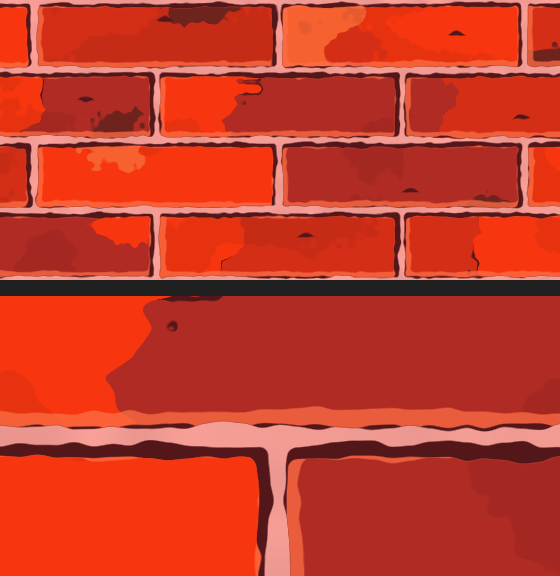
Top: the whole. Bottom: its middle third, enlarged.
Write a Shadertoy shader that draws this texture.

```glsl
// Painted red brick wall in running bond: pink mortar, lit top-left rims, dark lower-right edges.
#define ROWS 4.0            // courses down the canvas
#define BRICK_LENGTH 0.876  // joint to joint, in canvas heights
#define FIRST_JOINT 0.122   // first upright joint of the top course
#define MORTAR 0.011        // half width of a joint
#define RIM 0.019           // width of the lit edge
#define SHADE 0.015         // width of the dark edge
#define ROUGHNESS 0.018     // raggedness of the brick outlines
#define MORTAR_COLOR vec3(0.95, 0.61, 0.58)
#define RIM_COLOR vec3(0.99, 0.43, 0.27)
#define SHADE_COLOR vec3(0.33, 0.09, 0.10)

// Brick tones: brown, crimson, red, scarlet, orange
const vec3 PALETTE[5] = vec3[5](
    vec3(0.43, 0.14, 0.11), vec3(0.69, 0.17, 0.14), vec3(0.83, 0.18, 0.09),
    vec3(0.97, 0.21, 0.06), vec3(0.97, 0.38, 0.19));

// Per brick: tone left of the split, tone right of it, tone of the stain
const ivec3 TONES[14] = ivec3[14](
    ivec3(3, 3, 3), ivec3(2, 2, 0), ivec3(4, 3, 2), ivec3(2, 2, 0),
    ivec3(3, 1, 0), ivec3(3, 1, 1), ivec3(1, 2, 2),
    ivec3(2, 2, 2), ivec3(3, 3, 4), ivec3(1, 1, 0), ivec3(3, 3, 3),
    ivec3(1, 1, 3), ivec3(3, 2, 2), ivec3(2, 3, 3));

// Per brick: split position, then stain centre, as fractions of the brick
const vec3 LAYOUT[14] = vec3[14](
    vec3(0.5, 0.5, 0.5), vec3(0.5, 0.68, 0.94), vec3(0.30, 0.32, 0.3), vec3(0.5, 0.1, 0.15),
    vec3(0.52, 0.84, 0.2), vec3(0.34, 0.6, 0.5), vec3(0.19, 0.6, 0.5),
    vec3(0.5, 0.5, 0.5), vec3(0.5, 0.34, 0.88), vec3(0.5, 0.84, 0.1), vec3(0.5, 0.5, 0.5),
    vec3(0.5, 0.84, 0.8), vec3(0.31, 0.6, 0.5), vec3(0.31, 0.6, 0.5));

float hash(vec2 p) {
    vec3 q = fract(p.xyx * 0.1031);
    q += dot(q, q.yzx + 33.33);
    return fract((q.x + q.y) * q.z);
}

float noise(vec2 p) {
    vec2 i = floor(p), f = fract(p);
    f = f * f * (3.0 - 2.0 * f);
    return mix(mix(hash(i), hash(i + vec2(1, 0)), f.x),
               mix(hash(i + vec2(0, 1)), hash(i + vec2(1, 1)), f.x), f.y);
}

// Two octaves of noise centred on zero
float rough(vec2 p, float seed) {
    return 0.6 * noise(p * 14.0 + seed) + 0.4 * noise(p * 45.0 + seed) - 0.5;
}

// Distance to a rounded box given by its lower-left and upper-right corners
float boxDist(vec2 p, vec2 lo, vec2 hi) {
    const float radius = 0.012;
    vec2 d = abs(p - 0.5 * (lo + hi)) - 0.5 * (hi - lo) + radius;
    return length(max(d, 0.0)) + min(max(d.x, d.y), 0.0) - radius;
}

// Smooth coverage of a shape from its distance
float cover(float d) {
    return clamp(0.5 - d * iResolution.y / 1.5, 0.0, 1.0);
}

vec3 brickFace(vec2 p, vec2 q, vec2 size, int id) {
    ivec3 tone = TONES[id];
    vec3 layout_ = LAYOUT[id];
    float seed = float(id) * 7.3 + 20.0;
    float h = hash(vec2(seed, 3.0));

    // Leaning, ragged split between two tones
    float split = q.x - layout_.x * size.x - (0.3 * h + 0.05) * (q.y - 0.5 * size.y)
                + 0.13 * rough(p * 0.8, seed);
    vec3 col = mix(PALETTE[tone.y], PALETTE[tone.x], cover(split));

    // Faint worn areas
    float wear = noise(p * vec2(4.0, 7.0) + seed) + 0.3 * rough(p, seed);
    col *= 1.0 - 0.07 * cover((0.62 - wear) * 0.12);

    // Stain
    vec2 s = q - layout_.yz * size;
    float stain = length(s * vec2(0.6, 1.0)) - 0.05 - 0.02 * h + 0.08 * rough(p, seed + 9.0);
    if (tone.z != tone.y) col = mix(col, PALETTE[tone.z], cover(stain));

    // Broken crack along the split
    float crack = abs(split) - 0.014 * (noise(p * 13.0 + seed) - 0.58);
    if (tone.x != tone.y) col = mix(col, SHADE_COLOR, cover(crack));

    // Small curved chip on some bricks
    vec2 c = q - size * vec2(0.2 + 0.6 * hash(vec2(seed, 8.0)), 0.25 + 0.5 * h);
    float chip = abs(c.y + 6.0 * c.x * c.x + 0.02 * rough(p, seed))
               - 0.008 * (1.0 - c.x * c.x / 0.0009);
    if (hash(vec2(seed, 5.0)) > 0.5) col = mix(col, SHADE_COLOR, cover(chip));
    return col;
}

void mainImage(out vec4 fragColor, in vec2 fragCoord) {
    vec2 p = fragCoord / iResolution.y;

    // Running bond: every second course shifts by half a brick
    vec2 size = vec2(BRICK_LENGTH, 1.0 / ROWS);
    int row = int(floor((1.0 - p.y) * ROWS));
    float u = (p.x - FIRST_JOINT) / BRICK_LENGTH + (row % 2 == 0 ? 1.0 : 0.5);
    int id = ((row * 7 + 1) / 2 + int(floor(u))) % 14;
    vec2 q = vec2(fract(u), fract(p.y * ROWS)) * size;

    // Nested ragged outlines: whole brick, lit part, face
    vec2 lo = vec2(MORTAR), hi = size - MORTAR;
    float body = boxDist(q, lo, hi) + ROUGHNESS * rough(p, 1.0);
    float lit = boxDist(q, lo, hi - SHADE) + ROUGHNESS * rough(p, 31.0);
    float face = boxDist(q, lo + RIM, hi - SHADE) + ROUGHNESS * rough(p, 67.0);

    // Layers from mortar up to face
    vec3 faceColor = brickFace(p, q, size, id);
    vec3 col = MORTAR_COLOR * (0.96 + 0.08 * noise(p * 18.0));
    col = mix(col, SHADE_COLOR, cover(body));
    col = mix(col, mix(faceColor, RIM_COLOR, 0.75), cover(max(lit, body)));
    col = mix(col, faceColor, cover(max(face, lit)));
    fragColor = vec4(col, 1.0);
}
```
